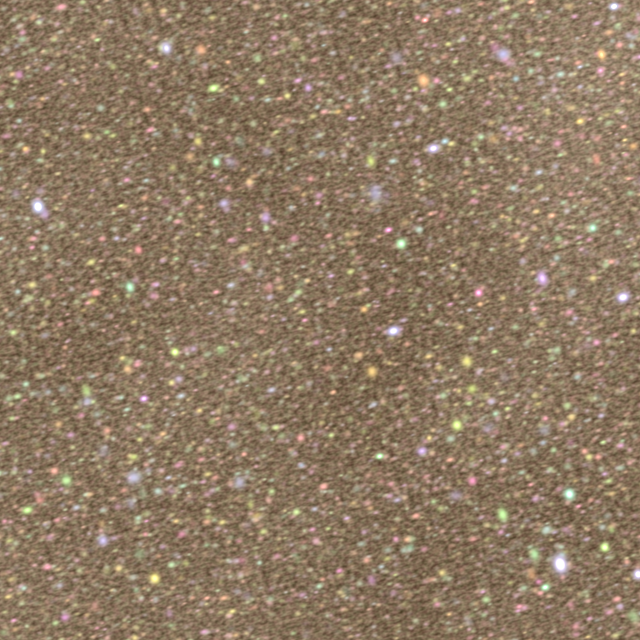
A Shadertoy shader for this texture:

```glsl
vec3 hash3(vec3 p) {
    p = fract(p * vec3(0.1031, 0.1030, 0.0973));
    p += dot(p, p.yxz + 33.33);
    return fract((p.xxy + p.yxx) * p.zyx);
}

float cornerSlope(vec2 cell, vec2 offset) {
    float angle = 6.2832 * hash3(vec3(cell, 7.0)).x;
    return dot(vec2(cos(angle), sin(angle)), offset);
}

float gradientNoise(vec2 p) {
    vec2 i = floor(p), f = fract(p);
    vec2 u = f * f * f * (f * (f * 6.0 - 15.0) + 10.0);
    vec2 e = vec2(1.0, 0.0);
    float bottom = mix(cornerSlope(i, f), cornerSlope(i + e, f - e), u.x);
    float top = mix(cornerSlope(i + e.yx, f - e.yx), cornerSlope(i + 1.0, f - 1.0), u.x);
    return mix(bottom, top, u.y);
}

// Lays scattered elliptical glints over a colour
vec3 addGlints(vec3 color, vec2 uv, mat2 tilt, float cells, float radius,
               float rarity, float strength, float saturation) {
    vec2 home = floor(uv * cells);
    for (int y = -1; y <= 1; y++)
    for (int x = -1; x <= 1; x++) {
        vec2 cell = home + vec2(x, y);
        vec3 place = hash3(vec3(cell + 50.0, cells));
        vec3 look = hash3(vec3(cell + 90.0, cells + 13.0));
        vec2 d = tilt * (uv - (cell + place.xy) / cells);
        d.y *= mix(1.1, 1.9, look.y) - 0.4 * step(cells, 30.0);
        float size = radius * mix(0.75, 1.2, look.z);
        float glow = strength * pow(place.z, rarity) * exp(-dot(d, d) / (size * size));

        // Tinted rim with a white core
        vec3 hue = cos(6.2832 * (look.x + vec3(0.0, 0.33, 0.67)));
        vec3 tint = vec3(0.94, 0.85, 0.76) + saturation * hue;
        tint = mix(tint, vec3(0.80, 0.78, 0.98), step(cells, 15.0) * 0.8);
        color = mix(color, tint, min(glow, 1.0)) + 0.6 * max(glow - 1.0, 0.0);
    }
    return color;
}

void mainImage(out vec4 fragColor, in vec2 fragCoord) {
    vec2 uv = fragCoord / iResolution.y;
    mat2 tilt = mat2(0.96, -0.28, 0.28, 0.96);

    // Broad lighting, paler at the upper right and lower left
    float light = 0.06 * gradientNoise(uv * 4.0 + 3.0)
                + 0.06 * smoothstep(0.5, 1.0, uv.x) * smoothstep(0.3, 1.0, uv.y)
                + 0.02 * smoothstep(0.5, 0.0, uv.x) * smoothstep(0.6, 0.0, uv.y);

    // Fine slanted grain
    vec2 q = tilt * uv + 2.0;
    float grain = gradientNoise(q * vec2(95.0, 160.0))
                + 0.6 * gradientNoise(q * vec2(180.0, 260.0) + 31.0);
    float speckle = gradientNoise(q * vec2(120.0, 170.0) + 77.0);
    vec3 color = vec3(0.495, 0.415, 0.325) + light;
    color += 0.2 * grain * vec3(1.0, 0.96, 0.88);
    color += 0.04 * speckle * vec3(1.0, -0.5, 0.4);

    // Glints from dense and small to rare and large
    float density = 1.0 + 3.0 * light;
    color = addGlints(color, uv, tilt, 95.0, 0.0046, 3.2, 0.75 * density, 0.08);
    color = addGlints(color, uv, tilt, 58.0, 0.0056, 4.0, 1.05 * density, 0.13);
    color = addGlints(color, uv, tilt, 24.0, 0.0066, 8.0, 1.6, 0.18);
    color = addGlints(color, uv, tilt, 11.0, 0.0088, 12.0, 2.4, 0.10);

    fragColor = vec4(clamp(color, 0.0, 1.0), 1.0);
}
```
